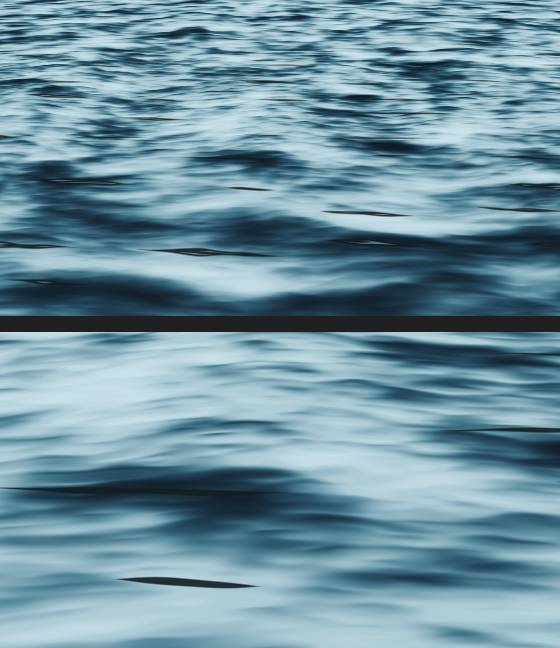
Top, the full canvas; bottom, a detail of the centre.
Give the GLSL for this texture, as a WebGL 1 fragment shader.

```glsl
precision highp float;
uniform vec2 u_resolution;

const float HORIZON = 1.14;            // eye level, in canvas heights
const float CONVERGENCE = 0.7;         // sideways shrinking with distance
const vec2 SWELL_FREQ = vec2(1.6, 8.2);
const vec2 OCTAVE_STEP = vec2(1.95, 2.1);
const float NEAR_GAIN = 0.46;          // octave gain at the bottom
const float FAR_GAIN = 0.85;           // octave gain at the top
const float STEEPNESS = 0.75;          // sharpens the upper side of dark faces
const vec2 BEND = vec2(0.12, 0.06);
const float CONTRAST = 8.2;
const float NEAR_BIAS = -0.9;
const float FAR_BIAS = 0.6;
const vec2 SLIVER_CELL = vec2(0.62, 0.12);
const float SLIVER_SHARE = 0.5;

const vec3 ABYSS = vec3(0.04, 0.09, 0.13);
const vec3 DEEP = vec3(0.08, 0.15, 0.20);
const vec3 NAVY = vec3(0.13, 0.25, 0.33);
const vec3 TEAL = vec3(0.20, 0.38, 0.46);
const vec3 STEEL = vec3(0.33, 0.53, 0.60);
const vec3 MIST = vec3(0.51, 0.67, 0.73);
const vec3 SKY = vec3(0.68, 0.80, 0.84);
const vec3 GLARE = vec3(0.80, 0.89, 0.92);
const vec3 SLIVER_DARK = vec3(0.07, 0.11, 0.12);
const vec3 SLIVER_LIGHT = vec3(0.36, 0.49, 0.54);

vec2 hash2(vec2 p) {
  vec3 q = fract(p.xyx * vec3(0.1031, 0.1030, 0.0973));
  q += dot(q, q.yzx + 33.33);
  return fract((q.xx + q.yz) * q.zy);
}

float corner(vec2 cell, vec2 offset) {
  return dot(hash2(cell) * 2.0 - 1.0, offset);
}

// Gradient noise around zero
float noise(vec2 p) {
  vec2 i = floor(p);
  vec2 f = p - i;
  vec2 u = f * f * f * (f * (f * 6.0 - 15.0) + 10.0);
  vec2 e = vec2(1.0, 0.0);
  return mix(mix(corner(i, f), corner(i + e, f - e), u.x),
             mix(corner(i + e.yx, f - e.yx), corner(i + e.xx, f - e.xx), u.x), u.y);
}

// Stretched wave octaves, steepened on one side and faded below pixel size
float waves(vec2 p, float gain, float pixel) {
  float sum = 0.0;
  float power = 0.0;
  float amp = 1.0;
  float tilt = 0.06;
  vec2 freq = SWELL_FREQ;
  for (int i = 0; i < 4; i++) {
    vec2 q = vec2(p.x, p.y + tilt * p.x) * freq + float(i) * 17.3;
    q.y += STEEPNESS * noise(q);
    float weight = amp * (1.0 - smoothstep(0.4, 1.1, freq.y * pixel));
    sum += weight * noise(q);
    power += weight * weight;
    amp *= gain;
    freq *= OCTAVE_STEP;
    tilt *= -0.7;
  }
  return sum / sqrt(power);
}

vec3 blend(vec3 base, vec3 next, float from, float to, float t) {
  return mix(base, next, clamp((t - from) / (to - from), 0.0, 1.0));
}

// Tones spaced by their share of the surface
vec3 waterColor(float t) {
  vec3 c = blend(ABYSS, DEEP, 0.0, 0.06, t);
  c = blend(c, NAVY, 0.06, 0.19, t);
  c = blend(c, TEAL, 0.19, 0.33, t);
  c = blend(c, STEEL, 0.33, 0.47, t);
  c = blend(c, MIST, 0.47, 0.63, t);
  c = blend(c, SKY, 0.63, 0.82, t);
  return blend(c, GLARE, 0.86, 1.0, t);
}

// Signed distance to a thin, tapering reflection in a scattered cell
float sliver(vec2 p) {
  float row = floor(p.y / SLIVER_CELL.y);
  p.x += hash2(vec2(row, 7.0)).x * SLIVER_CELL.x;
  vec2 id = vec2(floor(p.x / SLIVER_CELL.x), row);
  vec2 local = p - (id + 0.5) * SLIVER_CELL;
  vec2 shape = hash2(id + 31.0);
  vec2 place = hash2(id + 83.0);
  local -= (place - 0.5) * vec2(0.1, 0.04);
  float along = local.x / mix(0.06, 0.25, shape.x);
  float center = -0.09 * shape.y * local.x + 0.008 * noise(vec2(p.x * 6.0, row));
  float ragged = 0.8 + noise(vec2(p.x * 9.0, row + 0.4));
  float thick = mix(0.005, 0.020, shape.y * shape.x) * (1.0 - along * along) * ragged;
  float present = step(hash2(id + 151.0).x, SLIVER_SHARE);
  return mix(1.0, abs(local.y - center) - thick, present);
}

void main() {
  vec2 uv = gl_FragCoord.xy / u_resolution.y;
  float x = uv.x - 0.5 * u_resolution.x / u_resolution.y;

  // Receding plane: both axes shrink towards the horizon
  float depth = HORIZON - uv.y;
  float pixel = 1.0 / (u_resolution.y * depth);
  vec2 plane = vec2(x / pow(depth, CONVERGENCE), -log(depth)) + vec2(3.7, 1.3);

  // Gently bent wave fronts, tone and colour
  vec2 bend = vec2(noise(plane * vec2(1.2, 3.0) + 41.0), noise(plane * vec2(1.5, 2.5) + 5.0));
  float far = smoothstep(0.1, 0.9, uv.y);
  float bias = mix(NEAR_BIAS, FAR_BIAS, smoothstep(0.0, 0.6, uv.y));
  float height = waves(plane + BEND * bend, mix(NEAR_GAIN, FAR_GAIN, far), pixel);
  vec3 color = waterColor(1.0 / (1.0 + exp(-CONTRAST * height - bias)));

  // Dark-rimmed slivers on the nearer water
  float d = sliver(plane);
  float streak = smoothstep(-0.15, 0.2, noise(plane * vec2(9.0, 120.0)));
  float inner = (1.0 - smoothstep(-0.008, -0.003, d)) * streak;
  float visible = smoothstep(0.25, 0.4, depth) * (1.0 - smoothstep(-pixel, pixel, d));
  color = mix(color, mix(SLIVER_DARK, SLIVER_LIGHT, inner), 0.9 * visible);

  gl_FragColor = vec4(color, 1.0);
}
```
